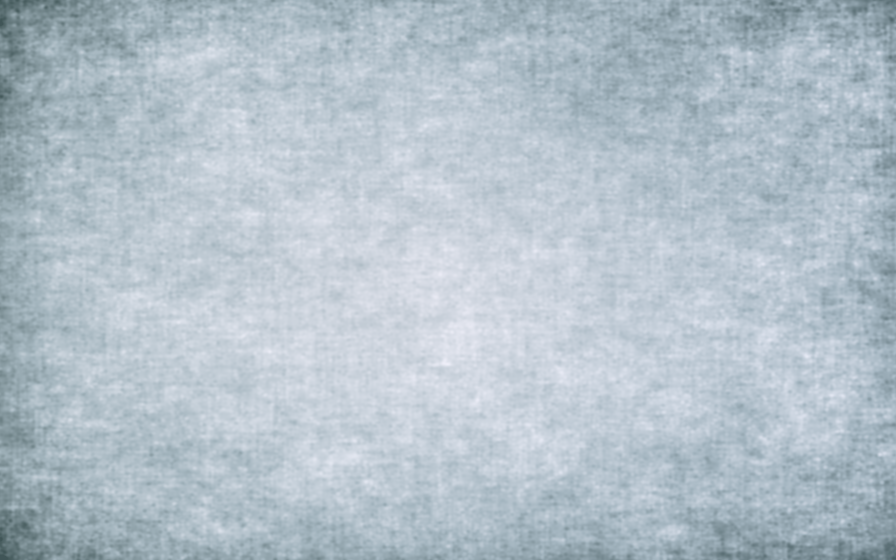
Give the GLSL for this texture, as a WebGL 1 fragment shader.

```glsl
precision highp float;
// Worn blue-grey paper: a pale glow fading to dark corners, soft clouds,
// and a woven, mottled grain. Clouds are layered sines; the grain is cellular
// noise, summing one soft random fleck per cell over several stretched scales.
uniform vec2 u_resolution;

#define BASE_TONE 0.795
#define VIGNETTE 0.10
#define EDGE_DARK 0.11
#define EDGE_WIDTH 0.035
#define CLOUD 0.022
#define BLOTCH 0.042
#define MOTTLE 0.050
#define FLECK 0.048
#define GRAIN 0.050
#define THREAD 0.026

const vec3 SLATE = vec3(0.37, 0.45, 0.47);
const vec3 STEEL = vec3(0.64, 0.71, 0.75);
const vec3 MIST = vec3(0.78, 0.82, 0.86);

vec3 hash3(vec2 p) {
  vec3 q = fract(vec3(p.xyx) * vec3(0.1031, 0.1030, 0.0973));
  q += dot(q, q.yxz + 33.33);
  return fract((q.xxy + q.yzz) * q.zyx);
}

// Cellular noise: every cell holds one light or dark fleck; mean is zero.
float flecks(vec2 p) {
  vec2 cell = floor(p);
  float sum = 0.0;
  for (int y = -1; y <= 1; y++) {
    for (int x = -1; x <= 1; x++) {
      vec2 id = cell + vec2(float(x), float(y));
      vec3 rnd = hash3(id + 57.0);
      vec2 d = p - id - rnd.xy;
      float fall = max(1.0 - dot(d, d), 0.0);
      sum += (2.0 * rnd.z - 1.0) * fall * fall * fall;
    }
  }
  return sum;
}

// Layered sines, each turned and bent by the one before.
float clouds(vec2 p) {
  float sum = 0.0;
  float weight = 1.0;
  for (int i = 0; i < 4; i++) {
    sum += weight * sin(p.x + 1.3 * sin(p.y + float(i))) * cos(0.8 * p.y);
    p = mat2(1.36, 1.02, -1.02, 1.36) * p + sum;
    weight *= 0.6;
  }
  return sum;
}

float patchAt(vec2 p, vec2 center, vec2 radius) {
  vec2 d = (p - center) / radius;
  return exp(-dot(d, d));
}

// Tone is the red level; the ramp runs slate, steel, mist.
vec3 paperColor(float tone) {
  float low = (clamp(tone, 0.25, STEEL.r) - SLATE.r) / (STEEL.r - SLATE.r);
  float high = max(tone - STEEL.r, 0.0) / (MIST.r - STEEL.r);
  return mix(SLATE, STEEL, low) + (MIST - STEEL) * high;
}

void main() {
  vec2 uv = gl_FragCoord.xy / u_resolution;
  vec2 p = gl_FragCoord.xy / u_resolution.y;

  // Broad light: glow, vignette and darkened borders
  vec2 fromGlow = 2.0 * (uv - vec2(0.46, 0.48));
  float dist2 = dot(fromGlow, fromGlow);
  vec2 nearLow = exp(-uv / EDGE_WIDTH);
  vec2 nearHigh = exp((uv - 1.0) / EDGE_WIDTH);
  float border = 1.2 * nearLow.x + nearLow.y + 0.6 * nearHigh.x + 0.7 * nearHigh.y;
  float corner = patchAt(uv, vec2(0.0, 1.0), vec2(0.13, 0.17))
               + 0.7 * patchAt(uv, vec2(0.0), vec2(0.15, 0.15))
               + 0.7 * patchAt(uv, vec2(1.0, 0.0), vec2(0.16, 0.15));
  float tone = BASE_TONE - VIGNETTE * dist2 - EDGE_DARK * (border + corner);

  // Soft shadows and pale areas with wandering outlines
  float blotch = flecks(p * vec2(8.0, 11.0));
  float cloud = clouds(p * 4.2 + 2.0);
  vec2 bent = uv + 0.04 * vec2(blotch, cloud);
  tone -= 0.075 * patchAt(bent, vec2(0.69, 0.73), vec2(0.16, 0.20));
  tone -= 0.045 * patchAt(bent, vec2(0.26, 0.24), vec2(0.13, 0.12));
  tone -= 0.045 * patchAt(bent, vec2(0.72, 0.12), vec2(0.16, 0.11));
  tone += 0.080 * patchAt(bent, vec2(0.92, 0.28), vec2(0.11, 0.13));
  tone += 0.070 * patchAt(bent, vec2(0.93, 0.84), vec2(0.11, 0.14));
  tone += CLOUD * cloud;

  // Mottle, fibres and weave, stronger away from the glow
  float wear = 0.65 + 0.5 * min(dist2, 1.6);
  float grain = BLOTCH * blotch;
  grain += MOTTLE * flecks(p * vec2(24.0, 38.0) + 11.0);
  grain += FLECK * flecks(p * vec2(58.0, 95.0) + 23.0);
  grain += GRAIN * flecks(p * vec2(135.0, 160.0) + 37.0);
  grain += THREAD * flecks(p * vec2(14.0, 150.0) + 41.0);
  grain += THREAD * flecks(p * vec2(150.0, 16.0) + 53.0);
  tone += wear * grain;

  // Slight warmth in the glow, cooler toward the right
  vec3 color = paperColor(tone);
  color += vec3(0.010, 0.0, -0.002) * exp(-5.0 * dist2);
  color.b += 0.012 * (uv.x - 0.5);
  gl_FragColor = vec4(clamp(color, 0.0, 1.0), 1.0);
}
```
